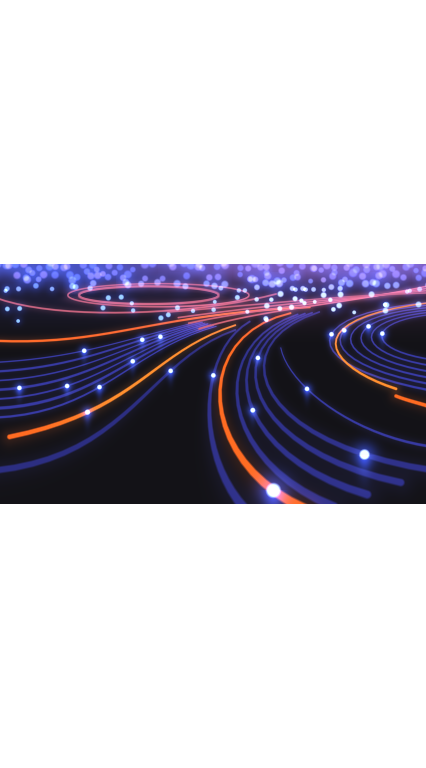
Write a Shadertoy shader that draws this background.

```glsl
// A dark band on white: glowing cables sweep over a floor towards a hazy horizon.
// Cables are Bezier strands with a perspective width and beads of light;
// jittered cells scatter the distant lights. Units: percent of the band height.

const float BAND_BOTTOM = 0.34375, BAND_HEIGHT = 0.3125;   // parts of the canvas height
const vec3 FLOOR_COLOR = vec3(0.075, 0.072, 0.09);
const vec3 HAZE_BLUE = vec3(0.25, 0.24, 0.58);
const vec3 HAZE_PINK = vec3(0.56, 0.33, 0.62);
const vec3 ORANGE = vec3(1.0, 0.40, 0.12);
const vec3 AMBER = vec3(1.0, 0.54, 0.17);
const vec3 BLUE = vec3(0.20, 0.21, 0.60);
const vec3 CORAL = vec3(0.80, 0.36, 0.36);
const vec3 BEAD_CORE = vec3(0.86, 0.94, 1.0);
const vec3 BEAD_GLOW = vec3(0.16, 0.27, 0.95);
const float NO_BEAD = -1.0;
const int STEPS = 20;                                      // segments per strand

// Bead positions along the strands of each family
const float LEFT_BEADS[7] = float[7](0.43, 0.62, 0.29, 0.09, 0.80, 0.72, 0.42);
const float MID_BEADS[4] = float[4](NO_BEAD, 0.46, 0.70, 0.15);
const float RIGHT_BEADS[6] = float[6](0.56, 0.60, NO_BEAD, 0.66, NO_BEAD, 0.55);

vec3 color, light;      // surface and added light at the current point
float pixel;            // size of one pixel in band units

vec2 hash2(vec2 p) {
    vec3 q = fract(vec3(p.xyx) * vec3(0.1031, 0.1030, 0.0973));
    q += dot(q, q.yzx + 33.33);
    return fract((q.xx + q.yz) * q.zy);
}

vec2 bezier(mat4x2 c, float t) {
    float s = 1.0 - t;
    return s*s*s*c[0] + 3.0*s*s*t*c[1] + 3.0*s*t*t*c[2] + t*t*t*c[3];
}

float segmentDistance(vec2 p, vec2 a, vec2 b) {
    vec2 d = b - a;
    return length(p - a - d * clamp(dot(p - a, d) / dot(d, d), 0.0, 1.0));
}

float perspective(float y) { return 0.5 + 2.1 * pow(clamp(1.0 - y / 100.0, 0.0, 1.0), 2.5); }

// Lay a cable over the surface, with distance haze and a faint halo
void paintLine(float d, float y, float width, vec3 tint) {
    float w = width * perspective(y);
    vec3 hazed = mix(tint, tint * 0.65 + vec3(0.20, 0.13, 0.26), smoothstep(60.0, 92.0, y));
    float mask = 1.0 - smoothstep(w * 0.6 - pixel * 0.5, w + pixel * 0.5, d);
    color = mix(color, hazed, mask * 0.92);
    color += hazed * 0.13 * exp(-d * d / (8.0 * w * w + 1.0));
}

// A lit bead with its halo and a streak reflected in the floor
void addBead(vec2 p, vec2 c) {
    vec2 d = p - c;
    float r = 1.1 + 2.7 * max(0.0, 1.0 - c.y / 40.0);
    float dist = length(d);
    light += BEAD_CORE * (1.0 - smoothstep(r * 0.65 - pixel * 0.4, r + pixel * 0.4, dist));
    light += BEAD_GLOW * 0.65 * exp(-dist * dist / (4.0 * r * r));
    float drop = max(-d.y, 0.0) / (5.0 * r);
    light += BEAD_GLOW * 0.45 * exp(-d.x * d.x / (1.3 * r * r) - drop * drop * 1.5) * step(d.y, 0.0);
}

void strand(vec2 p, mat4x2 c, float width, vec3 tint, float bead) {
    float d = 1e3;
    vec2 a = c[0];
    for (int i = 1; i <= STEPS; i++) {
        vec2 b = bezier(c, float(i) / float(STEPS));
        d = min(d, segmentDistance(p, a, b));
        a = b;
    }
    paintLine(d, p.y, width, tint);
    if (bead >= 0.0) addBead(p, bezier(c, bead));
}

mat4x2 blend(mat4x2 a, mat4x2 b, float s) { return a * (1.0 - s) + b * s; }

// Distant lights, one per jittered cell, denser at the horizon
void scatterLights(vec2 p, float cell, float seed) {
    for (int k = 0; k < 9; k++) {
        vec2 id = floor(p / cell) + vec2(k % 3, k / 3) - 1.0;
        vec2 h = hash2(id + seed), g = hash2(id + seed + 57.0);
        vec2 c = (id + 0.1 + 0.8 * h) * cell;
        float far = smoothstep(86.0, 96.0, c.y);
        float cluster = exp(-pow((c.x - 130.0) / 30.0, 2.0));
        float density = 0.75 * far + smoothstep(74.0, 82.0, c.y) * (0.13 + 0.40 * cluster);
        float r = mix(1.15, 1.65, far) * (0.75 + 0.5 * h.y);
        float d = length(p - c);
        float on = step(g.x, density);
        vec3 tint = mix(mix(vec3(0.55, 0.78, 1.0), BEAD_CORE, cluster),
                        mix(vec3(0.25, 0.32, 0.9), vec3(0.60, 0.42, 0.80), g.y), far);
        light += on * tint * mix(0.95, 0.62, far) * (1.0 - smoothstep(r * 0.5, r + pixel * 0.5, d));
        light += on * BEAD_GLOW * 0.22 * exp(-d * d / (5.0 * r * r));
    }
}

void mainImage(out vec4 fragColor, in vec2 fragCoord) {
    float unit = BAND_HEIGHT * iResolution.y / 100.0;
    vec2 p = (fragCoord - vec2(0.0, BAND_BOTTOM * iResolution.y)) / unit;
    pixel = 1.0 / unit;
    float inside = clamp((50.0 - abs(p.y - 50.0)) * unit + 0.5, 0.0, 1.0);
    if (inside <= 0.0) { fragColor = vec4(1.0); return; }

    // Floor and horizon haze
    vec3 haze = mix(HAZE_BLUE, HAZE_PINK, smoothstep(20.0, 120.0, p.x));
    color = mix(FLOOR_COLOR, haze, 0.25 * smoothstep(66.0, 92.0, p.y) + 0.5 * smoothstep(88.0, 100.0, p.y));
    light = vec3(0.0);

    // Flat far loops
    for (int i = 0; i < 2; i++) {
        vec2 radius = vec2(29.0, 3.7) * (1.0 + 0.3 * float(i));
        vec2 d = (p - vec2(62.0 + 4.0 * float(i), 87.0)) / radius;
        float k = length(d);
        paintLine(abs(k - 1.0) * k / max(length(d / radius), 1e-3), p.y, 1.2 - 0.4 * float(i), CORAL);
    }

    // Left sweep
    for (int i = 0; i < 7; i++)
        strand(p, blend(mat4x2(-2, 36, 42, 38, 54, 64, 90, 74), mat4x2(-2, 59, 33, 61, 50, 68, 83, 76),
               float(i) / 6.0), 0.5 + 0.25 * float(i % 2), BLUE, LEFT_BEADS[i]);
    strand(p, mat4x2(-2, 14, 54, 20, 62, 60, 98, 72.5), 0.85, BLUE * 0.8, 0.7);
    strand(p, mat4x2(-2, 86, 25, 76, 83, 79, 115, 87.5), 0.9, CORAL, NO_BEAD);
    strand(p, mat4x2(-2, 68, 46, 66, 62, 79, 129, 82), 1.0, ORANGE, NO_BEAD);
    strand(p, mat4x2(4, 28, 58, 39, 62.5, 63, 98, 74.5), 0.85, mix(ORANGE, AMBER, smoothstep(10.0, 55.0, p.x)), 0.25);

    // Right nested bends
    for (int i = 0; i < 6; i++)
        strand(p, blend(mat4x2(181, 47, 121, 58, 125, 80, 180, 84), mat4x2(181, 60, 152, 64, 152, 76, 180, 79),
               float(i) / 5.0), 0.65, BLUE, RIGHT_BEADS[i]);
    strand(p, mat4x2(165, 48, 137, 57, 121, 77, 180, 84), 0.75, AMBER, NO_BEAD);
    strand(p, mat4x2(165, 45, 170, 43, 175, 42, 181, 40), 0.9, ORANGE, NO_BEAD);
    strand(p, mat4x2(117, 65, 120, 50, 146, 29, 179, 24), 0.45, BLUE, 0.35);

    // Central sweep
    for (int i = 0; i < 4; i++)
        strand(p, blend(mat4x2(139, -1, 92, 18, 85, 66, 124, 79), mat4x2(181, 14, 108, 24.5, 90, 66, 133, 80),
               float(i) / 3.0), 0.85, BLUE * 0.85, MID_BEADS[i]);
    strand(p, mat4x2(102, -2, 81, 22, 83, 64, 104, 76), 0.9, BLUE * 0.85, 0.64);
    strand(p, mat4x2(127, -2, 83, 18, 79, 70, 121, 79.5), 0.95, ORANGE, 0.11);

    // Shared trunk towards the horizon
    for (int i = 0; i < 4; i++)
        strand(p, blend(mat4x2(83, 73, 108, 81, 142, 83, 179, 91), mat4x2(70, 80, 108, 83, 142, 87, 179, 88),
               float(i) / 3.0), 0.8, CORAL, NO_BEAD);

    if (p.y > 68.0) {
        scatterLights(p, 4.4, 11.0);
        scatterLights(p, 6.3, 83.0);
    }
    color = 1.0 - (1.0 - min(color, 1.0)) * (1.0 - min(light, 1.0));
    fragColor = vec4(mix(vec3(1.0), color, inside), 1.0);
}
```
